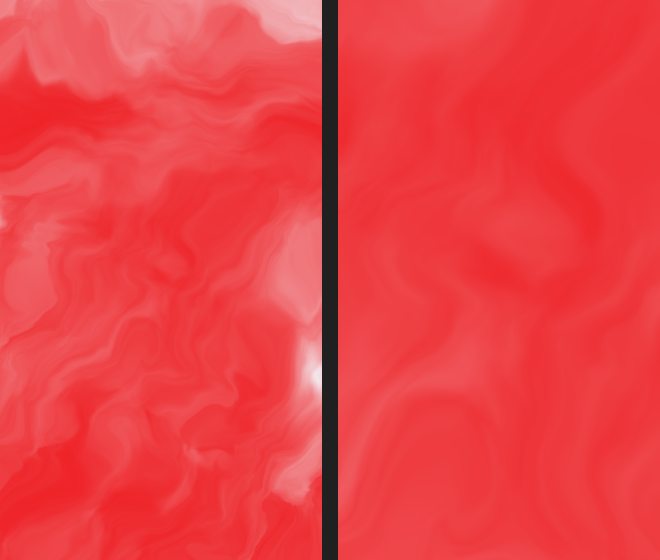
Left: the whole. Right: its middle third, enlarged.
Give the GLSL for this background, as a Shadertoy shader.

```glsl
// Silky red ink clouds: warped streaks and soft folds with pale pools at the borders.

const float LOWER_ANGLE = 1.02;   // steep flow of the lower part
const float UPPER_ANGLE = -0.18;  // nearly level flow of the upper part

vec2 hashGradient(vec2 cell) {
    vec3 h = fract(cell.xyx * vec3(0.1031, 0.1030, 0.0973));
    h += dot(h, h.yzx + 33.33);
    return 2.0 * fract((h.xx + h.yz) * h.zy) - 1.0;
}

float gradientNoise(vec2 p) {
    vec2 i = floor(p), f = p - i;
    vec2 u = f * f * f * (f * (f * 6.0 - 15.0) + 10.0);
    vec2 e = vec2(0.0, 1.0);
    float a = dot(hashGradient(i), f);
    float b = dot(hashGradient(i + e.yx), f - e.yx);
    float c = dot(hashGradient(i + e.xy), f - e.xy);
    float d = dot(hashGradient(i + e.yy), f - e.yy);
    return mix(mix(a, b, u.x), mix(c, d, u.x), u.y);
}

float fbm(vec2 p, int octaves) {
    const mat2 turn = mat2(1.6, 1.2, -1.2, 1.6);
    float sum = 0.0, gain = 0.6;
    for (int i = 0; i < octaves; i++) {
        sum += gain * gradientNoise(p);
        p = turn * p + 5.7;
        gain *= 0.5;
    }
    return sum;
}

vec2 warp(vec2 p, float frequency, float amount) {
    vec2 s = p * frequency;
    return p + amount * vec2(fbm(s + 11.3, 3), fbm(s + 37.9, 3));
}

// Coordinates along and across a flow direction
vec2 alongFlow(vec2 p, float angle) {
    float c = cos(angle), s = sin(angle);
    return vec2(c * p.x + s * p.y, c * p.y - s * p.x);
}

// Broad streaks with thin fibres laid over them
float streaks(vec2 p, float angle) {
    vec2 f = alongFlow(p, angle);
    return fbm(f * vec2(4.0, 14.0), 4) + 0.55 * fbm(f * vec2(9.0, 48.0) + 3.1, 3);
}

// Pale sheets with one crisp side and one fading side
float folds(vec2 p, float angle, float density, float softness) {
    vec2 f = alongFlow(p, angle);
    float s = fract(f.y * density + 1.5 * fbm(f * vec2(3.0, 5.0), 4));
    return smoothstep(0.0, softness, s) * (1.0 - smoothstep(0.1, 1.0, s));
}

float pool(vec2 p, vec2 center, vec2 radius) {
    vec2 d = (p - center) / radius;
    return exp(-dot(d, d));
}

vec3 inkColor(float paleness) {
    return vec3(0.93 + 0.02 * paleness, paleness, paleness + 0.018);
}

void mainImage(out vec4 fragColor, in vec2 fragCoord) {
    vec2 p = fragCoord / iResolution.y;
    float right = iResolution.x / iResolution.y;

    // Broad swirl, then wisps that fray only in places
    vec2 q = warp(p, 3.2, 0.24);
    float fray = smoothstep(-0.15, 0.2, gradientNoise(p * 4.0 + 2.5));
    q = warp(q, 9.0, 0.05 + 0.05 * fray);
    q = warp(q, 26.0, 0.006 + 0.02 * fray);

    // Flow turns from steep to level towards the top
    float upper = smoothstep(0.58, 0.76, q.y);
    float flow = mix(streaks(q, LOWER_ANGLE), streaks(q, UPPER_ANGLE), upper);
    float softness = mix(0.3, 0.07, fray);
    float sheet = mix(0.09 * folds(q, LOWER_ANGLE, 5.0, softness),
                      0.14 * folds(q, UPPER_ANGLE, 6.0, softness), upper);
    float pale = 0.177 + sheet;

    // Pale pools
    float pools = 0.30 * pool(q, vec2(0.25, 1.0), vec2(0.30, 0.10));
    pools += 0.34 * pool(q, vec2(right, 1.0), vec2(0.13, 0.10));
    pools += 0.12 * pool(q, vec2(0.34, 0.73), vec2(0.20, 0.05));
    pools += 0.31 * pool(q, vec2(right - 0.02, 0.47), vec2(0.09, 0.13));
    pools += 0.45 * pool(q, vec2(right, 0.35), vec2(0.06, 0.07));
    pools += 0.24 * pool(q, vec2(right, 0.17), vec2(0.05, 0.14));
    pools += 0.45 * pool(q, vec2(0.0, 0.59), vec2(0.035, 0.08));
    pools += 0.10 * pool(q, vec2(0.11, 0.55), vec2(0.08, 0.12));
    pools += 0.17 * pool(q, vec2(0.01, 0.35), vec2(0.06, 0.07));
    pools += 0.07 * pool(q, vec2(0.19, 0.28), vec2(0.07, 0.10));
    pale += pools + (0.17 + 0.25 * pools) * flow;

    // Deep red hollows
    pale -= 0.08 * pool(q, vec2(0.08, 0.85), vec2(0.15, 0.05));
    pale -= 0.08 * pool(q, vec2(right, 0.69), vec2(0.12, 0.07));
    pale -= 0.05 * pool(q, vec2(0.14, 0.12), vec2(0.13, 0.08));

    // Soft floor keeps the deepest red even
    float deepest = 0.13;
    pale = deepest + 0.5 * (pale - deepest + length(vec2(pale - deepest, 0.05)));
    fragColor = vec4(clamp(inkColor(pale), 0.0, 1.0), 1.0);
}
```
